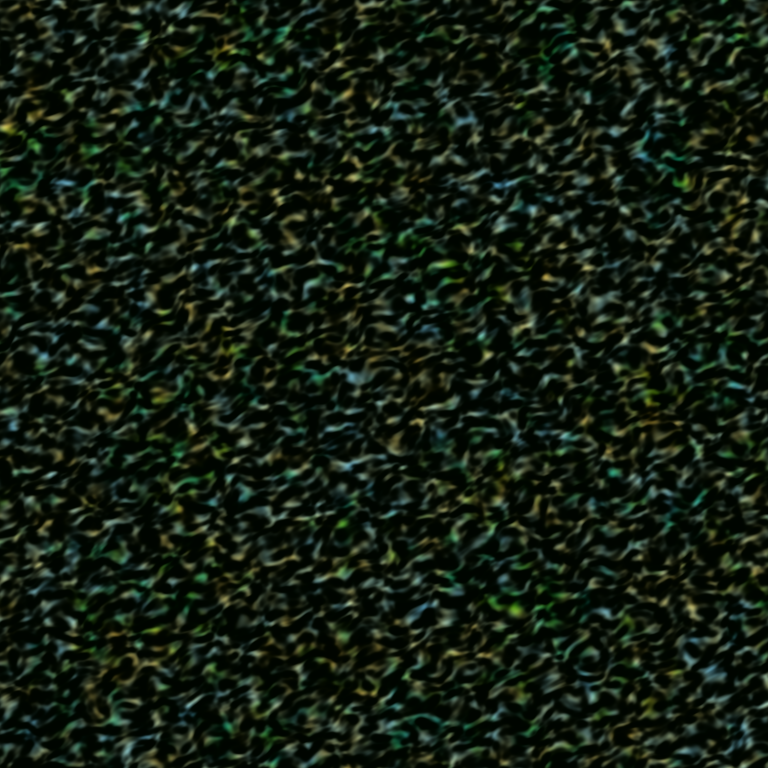
Give the GLSL for this texture, as a Shadertoy shader.

```glsl
// Dense dark green turf: small slanted pale flecks scattered over near-black gaps.

float hash(vec2 p) {
    vec3 q = fract(vec3(p.xyx) * vec3(0.1031, 0.1030, 0.0973));
    q += dot(q, q.yzx + 33.33);
    return fract((q.x + q.y) * q.z);
}

// Slope of a random unit gradient at a lattice corner
float corner(vec2 cell, vec2 offset) {
    float angle = 6.2832 * hash(cell);
    return dot(vec2(cos(angle), sin(angle)), offset);
}

float gradientNoise(vec2 p) {
    vec2 cell = floor(p), f = p - cell;
    vec2 u = f * f * f * (f * (f * 6.0 - 15.0) + 10.0);
    vec2 e = vec2(1.0, 0.0);
    float bottom = mix(corner(cell, f), corner(cell + e, f - e), u.x);
    float top = mix(corner(cell + e.yx, f - e.yx), corner(cell + 1.0, f - 1.0), u.x);
    return mix(bottom, top, u.y);
}

vec2 rotate(vec2 p, float angle) {
    float c = cos(angle), s = sin(angle);
    return vec2(c * p.x + s * p.y, c * p.y - s * p.x);
}

// Fleck height in standard deviations, from two differently slanted layers
float fleckHeight(vec2 p) {
    vec2 bend = vec2(gradientNoise(p * 24.0 + 150.0), gradientNoise(p * 24.0 + 270.0));
    p += 0.010 * bend;
    float broad = gradientNoise(rotate(p, 0.30) * vec2(45.0, 76.0) + 400.0);
    float fine = gradientNoise(rotate(p, 0.50) * vec2(78.0, 122.0) + 700.0);
    return 4.0 * (broad + 0.62 * fine);
}

void mainImage(out vec4 fragColor, in vec2 fragCoord) {
    vec2 p = fragCoord / iResolution.y;

    // Soft threshold leaves over half of the area nearly black
    float height = fleckHeight(p) + 0.5 * gradientNoise(p * 9.0 + 900.0);
    float light = 0.02 + 0.07 * log(1.0 + exp(3.0 * height));

    // Grey-green ramp from shadow to fleck
    vec3 color = vec3(0.90, 1.0, 0.84) * light - vec3(0.02, 0.0, 0.025);

    // Warm or cool drift, and patches of stronger green
    float warmth = gradientNoise(p * 36.0 + 520.0) + 0.7 * gradientNoise(p * 10.0 + 610.0);
    float lushness = gradientNoise(p * 30.0 + 830.0) + 0.8 * gradientNoise(p * 7.0 + 950.0);
    color += light * warmth * vec3(0.40, 0.0, -0.50);
    color -= light * max(lushness, 0.0) * vec3(0.75, 0.05, 0.55);

    fragColor = vec4(clamp(color, 0.0, 1.0), 1.0);
}
```
